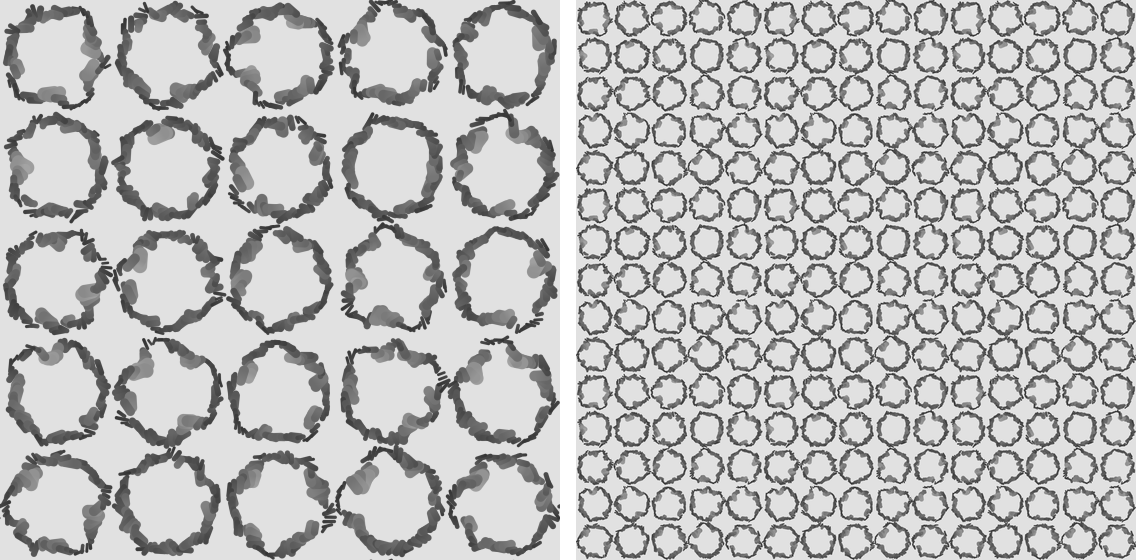
Left: one tile. Right: repeated 3 by 3.
A Shadertoy shader for this pattern:

```glsl
// Five by five grid of ragged grey rings built from short overlapping brush dabs.
const float REPEATS = 5.0;        // rings across and down
const int   DABS = 72;            // dabs around one ring
const int   REACH = 6;            // neighbouring dabs that can cover a point
const float OUTER_RADIUS = 0.475; // radius of thin dark dabs, in cells
const float INNER_RADIUS = 0.305; // radius of wide pale dabs
const float THIN = 0.014;         // half widths of dabs
const float WIDE = 0.057;
const float SHORT = 0.022;        // half lengths of dabs
const float LONG = 0.052;
const float DARK = 0.245;
const float PALE = 0.60;
const float PAPER = 0.882;
const float CENTRE_JITTER = 0.012;
const float TAU = 6.2831853;

float hash(vec3 p) {
    uvec3 u = uvec3(ivec3(p));
    uint h = u.x * 1597334677u ^ u.y * 3812015801u ^ u.z * 2798796415u;
    h = (h ^ (h >> 16)) * 2246822519u;
    h = (h ^ (h >> 13)) * 3266489917u;
    return float((h ^ (h >> 16)) >> 8) / 16777216.0;
}

// Gradient noise around a circle: turn 0..1 wraps after a whole number of knots.
float ringNoise(float turn, float knots, vec2 id, float seed) {
    float x = turn * knots, i = floor(x), f = x - i;
    float key = seed * 64.0;
    float a = hash(vec3(id, key + mod(i, knots))) * 2.0 - 1.0;
    float b = hash(vec3(id, key + mod(i + 1.0, knots))) * 2.0 - 1.0;
    float s = f * f * f * (f * (f * 6.0 - 15.0) + 10.0);
    return 2.0 * mix(a * f, b * (f - 1.0), s);
}

// Signed distance to a capsule, with the position along it (-1..1) in y.
vec2 capsule(vec2 p, vec2 dir, float halfLength, float halfWidth) {
    float t = clamp(dot(p, dir), -halfLength, halfLength);
    return vec2(length(p - dir * t) - halfWidth, t / halfLength);
}

// Paints the dabs of one ring over the given shade.
float paintRing(float shade, vec2 p, vec2 id, float pixel) {
    p -= (vec2(hash(vec3(id, 901)), hash(vec3(id, 902))) - 0.5) * 2.0 * CENTRE_JITTER;
    float r = length(p);
    if (r < 0.14 || r > 0.66) return shade;
    int nearest = int(floor(atan(p.y, p.x) / TAU * float(DABS) + 0.5));

    for (int k = -REACH; k <= REACH; k++) {
        int index = (nearest + k + DABS) % DABS;
        float n = float(index);
        float turn = n / float(DABS);
        float jitter = hash(vec3(id, 1000.0 + n)) - 0.5;
        float size = hash(vec3(id, 1100.0 + n));

        // Depth ties together radius, width and tone.
        float depth = 0.36 + 0.85 * ringNoise(turn, 9.0, id, 1.0)
                    + 0.45 * ringNoise(turn, 23.0, id, 2.0) + 0.12 * jitter;
        depth = clamp(depth, 0.0, 1.0);

        // Dabs lean smoothly away from the tangent.
        float angle = turn * TAU;
        float lean = angle + 0.25 * TAU + 2.2 * ringNoise(turn, 11.0, id, 3.0) + 0.7 * jitter;
        vec2 centre = mix(OUTER_RADIUS, INNER_RADIUS, depth) * vec2(cos(angle), sin(angle));
        float halfWidth = mix(THIN, WIDE, depth) * mix(0.8, 1.15, size);
        float halfLength = mix(SHORT, LONG, size);
        vec2 dab = capsule(p - centre, vec2(cos(lean), sin(lean)), halfLength, halfWidth);

        float tone = mix(DARK, PALE, depth * mix(0.75, 1.0, depth)) + 0.025 * dab.y + 0.04 * jitter;
        shade = mix(shade, tone, smoothstep(pixel, -pixel, dab.x));
    }
    return shade;
}

void mainImage(out vec4 fragColor, in vec2 fragCoord) {
    vec2 grid = fragCoord / iResolution.xy * REPEATS;
    vec2 cell = floor(grid);
    float pixel = 0.7 * REPEATS / min(iResolution.x, iResolution.y);

    // Dabs may cross into neighbouring cells; identities wrap at the canvas edge.
    float shade = PAPER;
    for (int y = -1; y <= 1; y++) {
        for (int x = -1; x <= 1; x++) {
            vec2 home = cell + vec2(x, y);
            shade = paintRing(shade, grid - home - 0.5, mod(home, REPEATS), pixel);
        }
    }
    fragColor = vec4(vec3(shade), 1.0);
}
```
